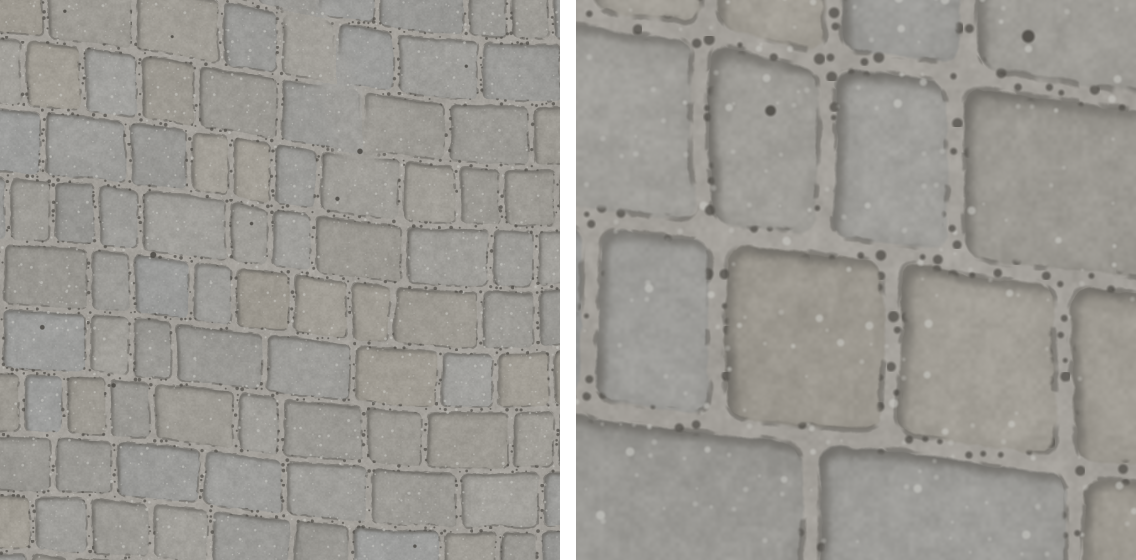
Left: the whole. Right: its middle third, enlarged.
Write a WebGL 1 fragment shader that draws this texture.

```glsl
precision highp float;
// Worn grey paving: about nine sagging courses of rounded setts in three widths.
// Each course is unbent to a straight row, split into setts by hashed widths,
// then shaded with a rounded-box distance, sunken edges, grain and specks.

uniform vec2 u_resolution;

const vec3 STONE = vec3(0.615, 0.608, 0.588);
const vec3 SAND = vec3(0.640, 0.627, 0.604);
const vec3 SHADOW = vec3(0.405, 0.395, 0.375);
const vec3 PALE = vec3(0.80, 0.80, 0.78);
const vec3 DIRT = vec3(0.27, 0.26, 0.24);
const float JOINT = 0.0105;
const float CORNER = 0.011;

float hash(vec2 p) {
  vec3 q = fract(vec3(p.xyx) * 0.1031);
  q += dot(q, q.yzx + 33.33);
  return fract((q.x + q.y) * q.z);
}

float noise(vec2 p) {
  vec2 i = floor(p), f = fract(p);
  f = f * f * (3.0 - 2.0 * f);
  return mix(mix(hash(i), hash(i + vec2(1.0, 0.0)), f.x),
             mix(hash(i + vec2(0.0, 1.0)), hash(i + 1.0), f.x), f.y);
}

float fbm(vec2 p) {
  float sum = 0.0, gain = 0.5;
  for (int i = 0; i < 4; i++) {
    sum += gain * noise(p);
    p = p * 2.03 + 17.3;
    gain *= 0.5;
  }
  return sum;
}

float roundBox(vec2 p, vec2 halfSize, float radius) {
  vec2 q = abs(p) - halfSize + radius;
  return length(max(q, 0.0)) + min(max(q.x, q.y), 0.0) - radius;
}

float segmentDistance(vec2 p, vec2 a, vec2 b) {
  vec2 d = b - a;
  return length(p - a - d * clamp(dot(p - a, d) / dot(d, d), 0.0, 1.0));
}

// x: course coordinate counted downwards, y: height of the course there
vec2 courseAt(vec2 p) {
  float bend = p.x - 0.65;
  float start = 0.065 + 0.121 * p.x * (1.21 - 1.7 * bend * bend);
  float pitch = 0.127 - 0.017 * p.x;
  float squeeze = 0.0015 - 0.0012 * p.x;
  float root = sqrt(max(pitch * pitch - 4.0 * squeeze * (p.y - start), 1e-5));
  return vec2((pitch - root) / (2.0 * squeeze), root);
}

float settWidth(vec2 id) {
  float pick = hash(id + 41.7);
  float width = pick < 0.32 ? 0.077 : (pick < 0.66 ? 0.104 : 0.154);
  return width * (0.95 + 0.10 * hash(id + 7.1));
}

// x: left edge, y: width, z: index of the sett under x
vec3 findSett(float x, float row) {
  float left = -0.15 * hash(vec2(row, 3.7));
  float width = 0.1, index = 0.0;
  for (int i = 0; i < 18; i++) {
    index = float(i);
    width = settWidth(vec2(index, row));
    if (x < left + width) break;
    left += width;
  }
  return vec3(left, width, index);
}

// Scattered round marks, one candidate per cell
float specks(vec2 p, float cells, float chance, float radius, float soft) {
  vec2 id = floor(p * cells);
  vec2 jitter = 0.25 + 0.5 * vec2(hash(id + 5.3), hash(id + 19.9));
  float size = radius * (0.4 + 0.6 * hash(id + 2.2));
  float dist = length(p - (id + jitter) / cells);
  return step(hash(id + 61.0), chance) * (1.0 - smoothstep(size - soft, size + soft, dist));
}

void main() {
  vec2 p = gl_FragCoord.xy / u_resolution;
  p.y = 1.0 - p.y;
  float soft = max(0.0012, 0.8 / min(u_resolution.x, u_resolution.y));

  // Locate the sett
  vec2 wobble = vec2(noise(p * 17.0), noise(p * 17.0 + 50.0)) - 0.5;
  vec2 q = p + 0.006 * wobble;
  vec2 course = courseAt(q);
  float row = floor(course.x) + 20.0;
  vec3 sett = findSett(q.x, row);
  vec2 id = vec2(sett.z, row);
  vec2 local = vec2(q.x - sett.x - 0.5 * sett.y, (fract(course.x) - 0.5) * course.y);
  vec2 halfSize = 0.5 * (vec2(sett.y, course.y) - JOINT);

  // Ragged outline, and a shifted copy for the shade at top and left
  float ragged = 0.0035 * (fbm(p * 110.0) - 0.47);
  float edge = roundBox(local, halfSize, CORNER) + ragged;
  float shifted = roundBox(local - 0.0042, halfSize, CORNER) + ragged;
  float inside = 1.0 - smoothstep(-soft, soft, edge);
  float seam = segmentDistance(p, vec2(0.53, -0.02), vec2(0.645, 0.27));
  float worn = smoothstep(0.015, 0.055, seam + 0.02 * (noise(p * 30.0) - 0.5));

  // Stone faces with individual tint, and sandy joints
  float tone = hash(id + 11.0) - 0.5;
  float warmth = hash(id + 29.0) - 0.5;
  vec3 face = STONE + 0.035 * tone + 0.024 * warmth * vec3(1.0, 0.2, -1.0);
  vec3 color = mix(SAND, face, mix(0.75, inside, worn));
  color += 0.045 * (fbm(p * 9.0) - 0.47) + 0.075 * (fbm(p * 95.0) - 0.47);
  color += 0.03 * (noise(p * 330.0) - 0.5);

  // Sunken upper and left edges, thin broken crease at the others
  float patchy = 0.55 + 0.45 * noise(p * 38.0);
  float shade = inside * smoothstep(-0.0045, 0.0035, shifted) * patchy;
  float halo = inside * smoothstep(-0.014, 0.002, shifted);
  float crease = 1.0 - smoothstep(0.0007, 0.0016 + soft, abs(edge));
  float broken = smoothstep(0.42, 0.68, noise(p * 105.0));
  color -= 0.035 * halo * worn;
  color = mix(color, SHADOW, worn * max(0.78 * shade, 0.55 * crease * broken));

  // Pale grit, dirt in the joints and a few dark pits
  float gap = smoothstep(-0.004, 0.001, edge) * worn;
  color = mix(color, PALE, 0.55 * specks(p, 62.0, 0.16, 0.0026, soft));
  color = mix(color, PALE, 0.35 * specks(p + 0.37, 105.0, 0.12, 0.0016, soft));
  color = mix(color, DIRT, 0.65 * gap * specks(p, 110.0, 0.28, 0.0034, soft));
  color = mix(color, DIRT, 0.80 * specks(p + 0.19, 21.0, 0.018, 0.0055, soft));

  gl_FragColor = vec4(clamp(color, 0.0, 1.0), 1.0);
}
```
